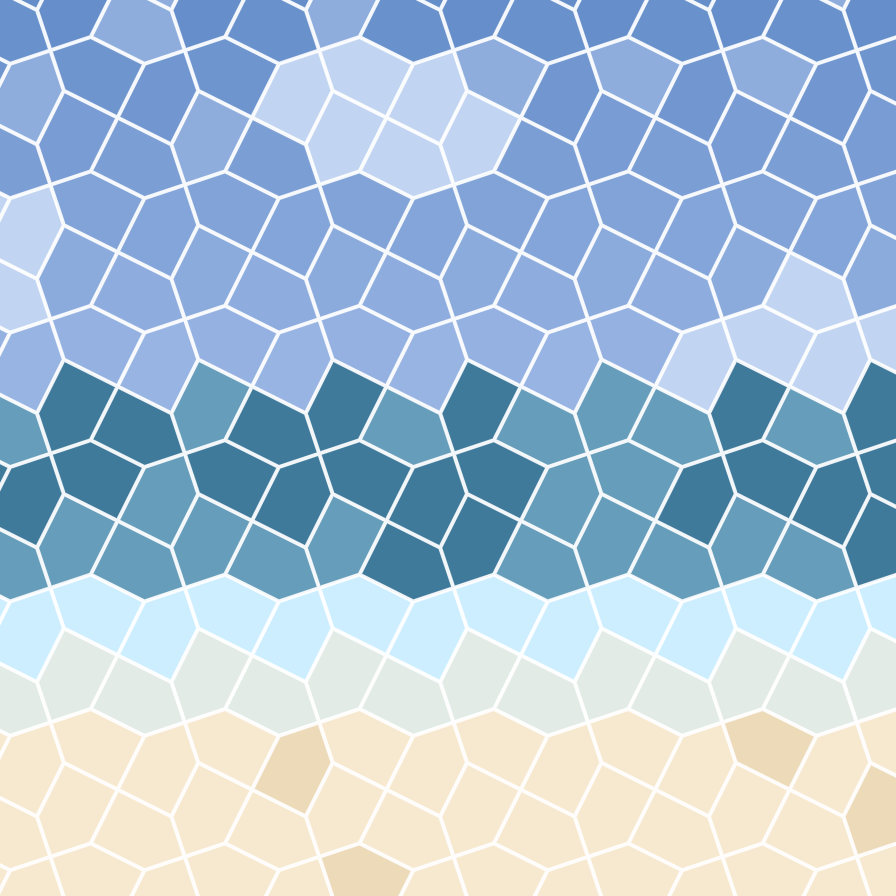
This pattern is drawn by a Shadertoy shader. Its source:

```glsl
// Cairo pentagon mosaic of a beach: graded sky with clouds, sea, foam and sand.

const float REPEATS = 20.0 / 3.0;            // tiling periods per canvas height
const vec2  ORIGIN = vec2(0.375, 0.2917);    // first four-way hub, in periods
const float LINE_HALF = 0.0145;              // half grout width, in periods
const float LINE_OPACITY = 0.93;
const vec3  LINE = vec3(1.0);

const vec3 SKY_TOP     = vec3(0.395, 0.555, 0.790);
const vec3 SKY_LOW     = vec3(0.600, 0.710, 0.890);
const vec3 SKY_PALE    = vec3(0.555, 0.680, 0.868);
const vec3 CLOUD       = vec3(0.757, 0.831, 0.945);
const vec3 SEA_DEEP    = vec3(0.247, 0.478, 0.608);
const vec3 SEA_LIGHT   = vec3(0.400, 0.615, 0.730);
const vec3 FOAM        = vec3(0.804, 0.933, 1.000);
const vec3 WET_SAND    = vec3(0.886, 0.922, 0.902);
const vec3 SAND        = vec3(0.969, 0.914, 0.816);
const vec3 SAND_DARK   = vec3(0.929, 0.855, 0.725);

const vec2  SKY_SPAN = vec2(0.58, 1.0);           // gradient from low to top
const vec3  SEA_LIGHT_CHANCE = vec3(0.6, 0.12, 0.36); // per course, shore first
const float SKY_PALE_CHANCE = 0.12;
const float SAND_DARK_CHANCE = 0.15;

const vec2 CLOUD_RADIUS = vec2(0.117, 0.078);
const vec2 CLOUDS[3] = vec2[3](vec2(0.431, 0.868), vec2(-0.042, 0.716), vec2(0.893, 0.612));

// One pentagon, counter-clockwise from its hub; the others are quarter turns of it.
const vec2 CORNERS[5] = vec2[5](vec2(0.0), vec2(0.3, 0.1), vec2(0.5), vec2(0.1, 0.7), vec2(-0.1, 0.3));
const vec2 CENTROID = vec2(0.16, 0.32);

struct Tile {
    float inset;   // distance to the nearest side, positive inside
    vec2 hub;      // lattice point the tile belongs to
    int turn;      // quarter turns around the hub
};

float cross2(vec2 a, vec2 b) { return a.x * b.y - a.y * b.x; }

float hash(vec2 hub, int turn) {
    uvec2 h = uvec2(ivec2(hub) + 64);
    uint n = h.x * 374761393u + h.y * 668265263u + uint(turn) * 974634777u;
    n = (n ^ (n >> 13u)) * 1274126177u;
    n = (n ^ (n >> 16u)) * 2246822519u;
    return float((n ^ (n >> 15u)) & 65535u) / 65536.0;
}

float pentagonInset(vec2 q) {
    float inset = 1e3;
    for (int i = 0; i < 5; i++) {
        vec2 side = CORNERS[(i + 1) % 5] - CORNERS[i];
        inset = min(inset, cross2(normalize(side), q - CORNERS[i]));
    }
    return inset;
}

// Test the pentagon facing p at each of the four surrounding hubs.
Tile findTile(vec2 p) {
    Tile best = Tile(-1e3, vec2(0.0), 0);
    for (int i = 0; i < 4; i++) {
        vec2 hub = floor(p) + vec2(i % 2, i / 2);
        vec2 q = p - hub;
        int turn = 0;
        while (turn < 3 && (cross2(CORNERS[1], q) < 0.0 || dot(CORNERS[1], q) < 0.0)) {
            q = vec2(q.y, -q.x);
            turn++;
        }
        float inset = pentagonInset(q);
        if (inset > best.inset) best = Tile(inset, hub, turn);
    }
    return best;
}

vec2 tileCenter(Tile t) {
    vec2 c = CENTROID;
    for (int i = 0; i < t.turn; i++) c = vec2(-c.y, c.x);
    return (t.hub + c + ORIGIN) / REPEATS;
}

vec3 skyColor(vec2 center, float rnd) {
    for (int i = 0; i < 3; i++)
        if (length((center - CLOUDS[i]) / CLOUD_RADIUS) < 1.0) return CLOUD;
    float height = smoothstep(0.0, 1.0, 0.0) + clamp((center.y - SKY_SPAN.x) / (SKY_SPAN.y - SKY_SPAN.x), 0.0, 1.0);
    bool pale = height > 0.6 && rnd < SKY_PALE_CHANCE;
    return pale ? SKY_PALE : mix(SKY_LOW, SKY_TOP, height);
}

// Each hub row holds two courses: tiles below it and tiles above it.
vec3 tileColor(Tile t) {
    int course = 2 * int(t.hub.y) + (t.turn < 2 ? 1 : 0);
    float rnd = hash(t.hub, t.turn);
    if (course < 3) return rnd < SAND_DARK_CHANCE ? SAND_DARK : SAND;
    if (course == 3) return WET_SAND;
    if (course == 4) return FOAM;
    if (course < 8) return rnd < SEA_LIGHT_CHANCE[course - 5] ? SEA_LIGHT : SEA_DEEP;
    return skyColor(tileCenter(t), rnd);
}

void mainImage(out vec4 fragColor, in vec2 fragCoord) {
    vec2 p = fragCoord / iResolution.y * REPEATS - ORIGIN;
    Tile tile = findTile(p);

    // Grout lines, smoothed over about one pixel
    float blur = 0.7 * REPEATS / iResolution.y;
    float grout = 1.0 - smoothstep(LINE_HALF - blur, LINE_HALF + blur, tile.inset);
    fragColor = vec4(mix(tileColor(tile), LINE, grout * LINE_OPACITY), 1.0);
}
```
